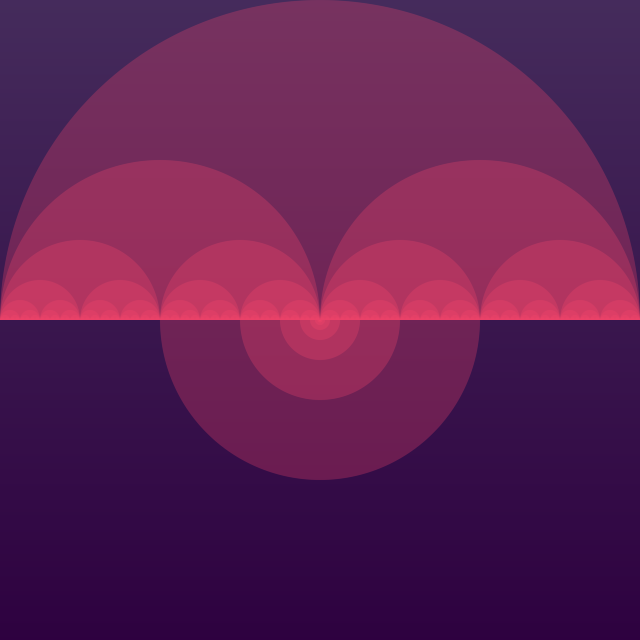
Write a three.js fragment shader that draws this background.

```glsl
// Rows of translucent half discs, halving in size, stand on a horizon line.
// Below it hang concentric half discs whose radii halve as well.
// Each layer blends one accent colour over a vertical gradient.

varying vec2 vUv;

const vec3 SKY_TOP = vec3(0.27, 0.17, 0.36);
const vec3 SKY_BOTTOM = vec3(0.18, 0.005, 0.25);
const vec3 ACCENT = vec3(0.97, 0.27, 0.415);
const float LAYER_OPACITY = 0.28;
const float HORIZON = 0.5;
const float EDGE = 0.001;
const int LEVELS = 8;

// Coverage of the inside of a signed distance, with a soft edge
float coverage(float dist, float softness) {
  return 1.0 - smoothstep(-softness, softness, dist);
}

float disc(vec2 p, float radius, float softness) {
  return coverage(length(p) - radius, softness);
}

// Side-by-side discs of the given radius, centred on y = 0
float discRow(vec2 p, float radius, float softness) {
  float width = 2.0 * radius;
  float x = (fract(p.x / width) - 0.5) * width;
  return disc(vec2(x, p.y), radius, softness);
}

vec3 addLayer(vec3 base, float mask, float opacity) {
  return mix(base, ACCENT, mask * opacity);
}

void main() {
  vec2 fromHorizon = vec2(vUv.x, vUv.y - HORIZON);
  vec2 fromCentre = vec2(vUv.x - 0.5, fromHorizon.y);
  float above = coverage(-fromHorizon.y, 0.5 * EDGE);

  vec3 color = mix(SKY_BOTTOM, SKY_TOP, vUv.y);

  // Halve the radius at each level, on both sides of the horizon
  float radius = 0.5;
  for (int i = 0; i < LEVELS; i++) {
    float upper = discRow(fromHorizon, radius, EDGE);
    float lower = disc(fromCentre, 0.5 * radius, EDGE);
    color = addLayer(color, mix(lower, upper, above), LAYER_OPACITY);
    radius *= 0.5;
  }

  gl_FragColor = vec4(color, 1.0);
}
```
